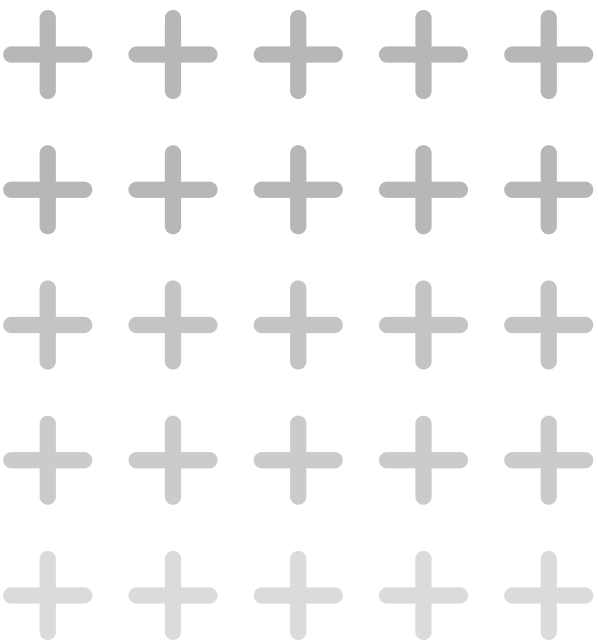
This pattern is drawn by a Shadertoy shader. Its source:

```glsl
// A five by five grid of round-capped plus signs on white, fading in steps
// from mid grey in the top rows to pale grey in the bottom row.
// Each point is folded into its nearest cell and tested against two capsules.

const vec2 GRID_COUNT = vec2(5.0, 5.0);
const vec2 GRID_CENTER = vec2(0.4660, 0.4922); // in canvas heights
const vec2 GRID_PITCH = vec2(0.1957, 0.2113);
const float ARM_REACH = 0.0696;                // centre to tip, cap included
const float ARM_RADIUS = 0.0127;
const vec3 PAPER = vec3(1.0);

// Grey of each row, counted from the bottom
const float ROW_GREY[5] = float[5](0.860, 0.798, 0.770, 0.718, 0.718);

// Distance to a horizontal capsule centred on the origin
float capsuleDistance(vec2 p, float reach, float radius) {
    p.x = max(abs(p.x) - (reach - radius), 0.0);
    return length(p) - radius;
}

// Union of a horizontal and a vertical capsule
float plusDistance(vec2 p, float reach, float radius) {
    return min(capsuleDistance(p, reach, radius),
               capsuleDistance(p.yx, reach, radius));
}

// Index of the nearest cell, limited to the grid
vec2 nearestCell(vec2 p, vec2 pitch, vec2 count) {
    vec2 lastCell = count - 1.0;
    return clamp(floor(p / pitch + 0.5 * lastCell + 0.5), vec2(0.0), lastCell);
}

// Antialiased coverage of a shape, about one pixel wide at its edge
float coverage(float dist, float pixel) {
    return clamp(0.5 - dist / pixel, 0.0, 1.0);
}

void mainImage(out vec4 fragColor, in vec2 fragCoord) {
    float pixel = 1.0 / iResolution.y;
    vec2 p = fragCoord * pixel - GRID_CENTER;

    // Fold into the local frame of one plus
    vec2 cell = nearestCell(p, GRID_PITCH, GRID_COUNT);
    vec2 local = p - (cell - 0.5 * (GRID_COUNT - 1.0)) * GRID_PITCH;

    // Ink the plus with the grey of its row
    float ink = coverage(plusDistance(local, ARM_REACH, ARM_RADIUS), pixel);
    vec3 color = mix(PAPER, vec3(ROW_GREY[int(cell.y)]), ink);
    fragColor = vec4(color, 1.0);
}
```
